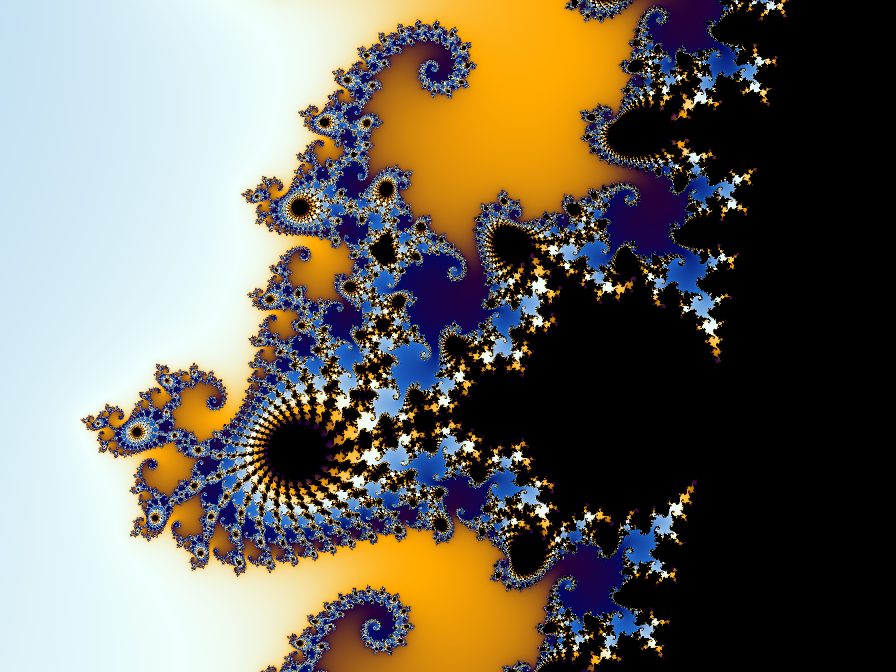
A Shadertoy shader for this background:

```glsl
// Spiral fractal coast beside a black bulb, found by iterating z*z + c.
// The smooth escape count, on a square-root scale, runs through a cyclic palette
// of navy, blue, ice, amber and plum; only busy pixels take extra samples.

const int MAX_STEPS = 240;

// Softly eased position of t between two palette stops.
float ease(float from, float to, float t) {
    float x = clamp((t - from) / (to - from), 0.0, 1.0);
    return mix(x, x * x * (3.0 - 2.0 * x), 0.5);
}

vec3 palette(float t) {
    vec3 navy = vec3(0.0, 0.027, 0.39);
    vec3 blue = vec3(0.125, 0.42, 0.80);
    vec3 ice = vec3(0.94, 1.0, 0.99);
    vec3 amber = vec3(1.0, 0.667, 0.0);
    vec3 plum = vec3(0.15, 0.0, 0.22);
    t = fract(t);
    vec3 color = mix(navy, blue, ease(0.0, 0.16, t));
    color = mix(color, ice, ease(0.16, 0.42, t));
    color = mix(color, amber, ease(0.42, 0.6425, t));
    color = mix(color, plum, ease(0.6425, 0.86, t));
    return mix(color, navy, ease(0.86, 1.0, t));
}

// Shortcuts for the large body on the right and the cores of its two bulbs.
bool insideBody(vec2 c) {
    float x = c.x - 0.25;
    float q = x * x + c.y * c.y;
    return q * (q + x) < 0.25 * c.y * c.y
        || distance(c, vec2(-0.739852, 0.125174)) < 0.00164
        || distance(c, vec2(-0.742002, 0.125132)) < 0.0004;
}

vec3 fractalColor(vec2 uv) {
    vec2 c = vec2(-0.74303, 0.126433) + 0.012083 * uv;
    if (insideBody(c)) return vec3(0.0);
    vec2 z = c;
    float r2 = dot(z, z);
    int n = 1;
    while (n < MAX_STEPS && r2 < 1000.0) {
        z = vec2(z.x * z.x - z.y * z.y, 2.0 * z.x * z.y) + c;
        r2 = dot(z, z);
        n++;
    }
    if (r2 < 1000.0) return vec3(0.0);
    float escape = float(n) - log2(0.5 * log2(r2));
    return palette(0.1455 * sqrt(escape) - 0.351);
}

void mainImage(out vec4 fragColor, in vec2 fragCoord) {
    vec2 uv = (fragCoord - 0.5 * iResolution.xy) / iResolution.y;
    vec3 color = fractalColor(uv);

    // Smooth regions keep one sample; detailed ones add a rotated square of three.
    vec3 change = fwidth(color);
    if (max(change.r, max(change.g, change.b)) > 0.06) {
        for (int i = 0; i < 3; i++) {
            float angle = 0.4 + 2.0944 * float(i);
            vec2 offset = 0.4 * vec2(cos(angle), sin(angle)) / iResolution.y;
            color += fractalColor(uv + offset);
        }
        color *= 0.25;
    }
    fragColor = vec4(color, 1.0);
}
```
